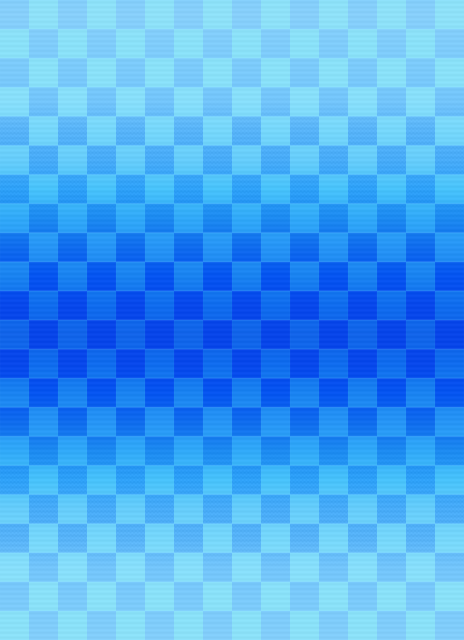
Reproduce this background procedurally as a Shadertoy shader.

```glsl
const vec2 CELLS = vec2(16.0, 22.0);
const float LINES_PER_CELL = 6.0;
const float DOTS_PER_CELL = 8.0;
const float TAU = 6.2831853;

// Ramps from the deep middle band outwards, one stop per row
const vec3 DARK_RAMP[12] = vec3[12](
    vec3(0.03, 0.27, 0.91), vec3(0.03, 0.28, 0.92), vec3(0.02, 0.33, 0.94),
    vec3(0.06, 0.42, 0.93), vec3(0.11, 0.54, 0.94), vec3(0.18, 0.63, 0.97),
    vec3(0.28, 0.67, 0.97), vec3(0.34, 0.70, 0.97), vec3(0.45, 0.77, 0.98),
    vec3(0.48, 0.79, 0.98), vec3(0.50, 0.80, 0.98), vec3(0.53, 0.81, 0.98));
const vec3 LIGHT_RAMP[12] = vec3[12](
    vec3(0.07, 0.39, 0.91), vec3(0.06, 0.42, 0.93), vec3(0.10, 0.51, 0.94),
    vec3(0.15, 0.58, 0.96), vec3(0.19, 0.66, 0.97), vec3(0.28, 0.76, 0.98),
    vec3(0.40, 0.80, 0.98), vec3(0.46, 0.84, 0.98), vec3(0.53, 0.87, 0.98),
    vec3(0.54, 0.88, 0.97), vec3(0.54, 0.88, 0.97), vec3(0.56, 0.88, 0.97));

vec3 sampleRamp(vec3 ramp[12], float t) {
    int i = clamp(int(floor(t)), 0, 10);
    return mix(ramp[i], ramp[i + 1], clamp(t - float(i), 0.0, 1.0));
}

// Signed distance to the nearest whole number, positive in even cells
vec2 alternating(vec2 p) {
    return abs(mod(p - 0.5, 2.0) - 1.0) - 0.5;
}

// Smooth-edged checker: 1 where column and row share parity
float checker(vec2 p, vec2 pixel) {
    vec2 side = clamp(2.0 * alternating(p) / pixel, -1.0, 1.0);
    return 0.5 + 0.5 * side.x * side.y;
}

// Thin line centred on each whole number
float gridLine(float x, float width, float pixel) {
    float d = abs(fract(x + 0.5) - 0.5);
    return 1.0 - smoothstep(0.5 * width - 0.5 * pixel, 0.5 * width + 0.5 * pixel, d);
}

// Wrapping distance in rows from the centre of the deep band
float bandDistance(float row, float centre) {
    float halfSpan = 0.5 * CELLS.y;
    return abs(mod(row - centre + halfSpan, CELLS.y) - halfSpan);
}

void mainImage(out vec4 fragColor, in vec2 fragCoord) {
    vec2 uv = fragCoord / iResolution.xy;
    vec2 pixel = CELLS / iResolution.xy;
    vec2 p = vec2(uv.x, 1.0 - uv.y) * CELLS;

    // Vertical gradient in two shades, split by the checker
    float band = bandDistance(p.y, 11.5);
    float dark = checker(p, pixel);
    vec3 color = mix(sampleRamp(LIGHT_RAMP, band), sampleRamp(DARK_RAMP, band), dark);

    // Fine horizontal scan lines
    color += 0.014 * cos(TAU * LINES_PER_CELL * p.y);

    // Faint dotted weave where the gradient turns fastest
    vec2 weave = cos(TAU * DOTS_PER_CELL * p);
    float turning = 1.0 - smoothstep(1.0, 2.5, abs(band - 6.0));
    color += 0.014 * weave.x * weave.y * turning * dark;

    // Pale seams between cells
    float seam = max(gridLine(p.y, 0.04, pixel.y), 0.35 * gridLine(p.x, 0.03, pixel.x));
    color = mix(color, vec3(0.55, 0.85, 1.0), 0.13 * seam);

    fragColor = vec4(clamp(color, 0.0, 1.0), 1.0);
}
```
